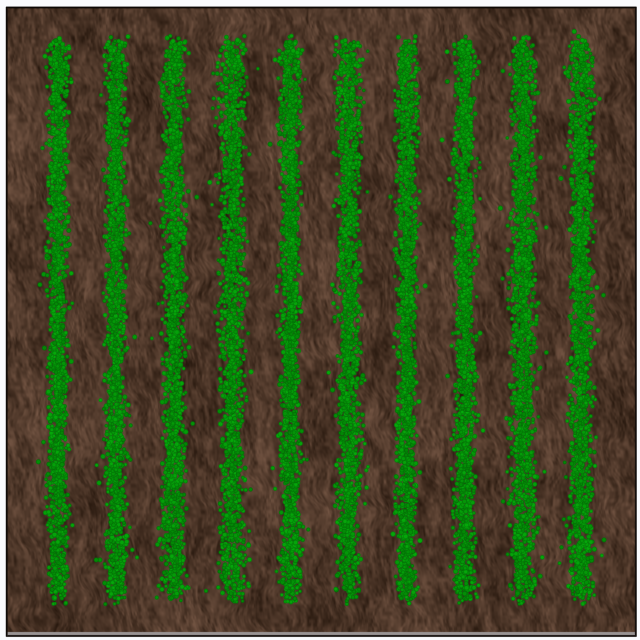
Write a Shadertoy shader that draws this pattern.

```glsl
// Ten vertical crop rows on a framed square of fibrous brown soil.
// Each row is a column of hashed leaf dots with a bell-shaped sideways spread;
// the soil is stretched, slightly warped value noise at several scales.

const float ROW_COUNT = 10.0;
const float ROW_PITCH = 0.0909;
const float FIRST_ROW = 0.0902;
const vec2 ROW_ENDS = vec2(0.066, 0.934);
const float BAND_HEIGHT = 0.008;
const int DOTS_PER_BAND = 14;
const float DOT_RADIUS = 0.0036;
const vec2 FRAME_CENTER = vec2(0.502, 0.4973);
const vec2 FRAME_HALF = vec2(0.4915, 0.4910);

// Integer hash, three values in 0..1
vec3 hash3(vec3 p) {
    uvec3 v = uvec3(ivec3(p)) * 1664525u + 1013904223u;
    v.x += v.y * v.z; v.y += v.z * v.x; v.z += v.x * v.y;
    v ^= v >> 16u;
    v.x += v.y * v.z; v.y += v.z * v.x; v.z += v.x * v.y;
    return vec3(v >> 8u) / 16777216.0;
}

float valueNoise(vec2 p, float seed) {
    vec2 i = floor(p), f = fract(p);
    f = f * f * (3.0 - 2.0 * f);
    float a = hash3(vec3(i, seed)).x;
    float b = hash3(vec3(i + vec2(1, 0), seed)).x;
    float c = hash3(vec3(i + vec2(0, 1), seed)).x;
    float d = hash3(vec3(i + vec2(1, 1), seed)).x;
    return mix(mix(a, b, f.x), mix(c, d, f.x), f.y);
}

// Approximate normal deviate from three uniform values
float bell(vec3 h) {
    return 2.0 * (h.x + h.y + h.z - 1.5);
}

float boxDistance(vec2 p, vec2 halfSize) {
    vec2 d = abs(p) - halfSize;
    return length(max(d, 0.0)) + min(max(d.x, d.y), 0.0);
}

vec3 soilColor(vec2 p) {
    // Bend the fibres so that they wander off vertical
    p.x += 0.014 * valueNoise(p * vec2(22.0, 30.0), 1.0) + 0.12 * p.y;
    float fibre = valueNoise(p * vec2(190.0, 65.0), 2.0) - 0.5;
    float grain = valueNoise(p * vec2(330.0, 170.0), 3.0) - 0.5;
    float clump = valueNoise(p * vec2(48.0, 20.0), 4.0) - 0.5;
    float patchy = valueNoise(p * 9.0, 5.0) - 0.5;
    float tone = 0.14 * fibre + 0.09 * grain + 0.09 * clump + 0.06 * patchy;
    return vec3(0.305, 0.215, 0.160) + tone * vec3(1.0, 0.80, 0.70);
}

// Paint the leaf dots of the nearest row over the ground colour
vec3 paintRow(vec3 color, vec2 p, float blur) {
    float row = clamp(round((p.x - FIRST_ROW) / ROW_PITCH), 0.0, ROW_COUNT - 1.0);
    float x = p.x - FIRST_ROW - row * ROW_PITCH;
    float band = floor(p.y / BAND_HEIGHT);
    float rowSpread = mix(0.0069, 0.0094, hash3(vec3(row, 7, 11)).x);

    for (int j = -1; j <= 1; j++) {
        float b = band + float(j);
        float swell = mix(0.82, 1.18, valueNoise(vec2(b * 0.16, row * 7.0), 6.0));
        for (int k = 0; k < DOTS_PER_BAND; k++) {
            vec3 id = vec3(row, b, 20 + k);
            vec3 h = hash3(id);
            vec3 g = hash3(id + vec3(100, 0, 300));
            float y = (b + g.x) * BAND_HEIGHT;

            // Ragged row ends
            float fray = 0.007 * bell(g.zxy);
            if (y < ROW_ENDS.x + fray || y > ROW_ENDS.y + fray) continue;

            float stray = g.y > 0.93 ? 1.7 : 1.0;
            vec2 center = vec2(bell(h) * rowSpread * swell * stray, y);
            float radius = DOT_RADIUS * mix(0.75, 1.1, g.z);
            float d = length(vec2(x, p.y) - center) - radius;
            vec3 leaf = mix(vec3(0.01, 0.52, 0.02), vec3(0.02, 0.66, 0.04), fract(g.z * 17.0));
            vec3 shaded = leaf * mix(1.0, 0.80, smoothstep(-0.0022, 0.0, d));
            color = mix(color, shaded, 1.0 - smoothstep(-blur, blur, d));
        }
    }
    return color;
}

void mainImage(out vec4 fragColor, in vec2 fragCoord) {
    vec2 p = fragCoord / iResolution.xy;
    float blur = max(0.8 / min(iResolution.x, iResolution.y), 0.0009);

    // Field
    vec3 color = paintRow(soilColor(p), p, blur);

    // Pale strip along the foot of the field
    color = mix(vec3(0.60, 0.58, 0.58), color, smoothstep(-blur, blur, p.y - 0.0125));

    // Margin and thin dark frame
    float d = boxDistance(p - FRAME_CENTER, FRAME_HALF);
    color = mix(color, vec3(0.98, 0.985, 0.995), smoothstep(-blur, blur, d));
    float line = 1.0 - smoothstep(-blur, blur, abs(d) - 0.0014);
    color = mix(color, vec3(0.05, 0.03, 0.02), line);

    fragColor = vec4(color, 1.0);
}
```
